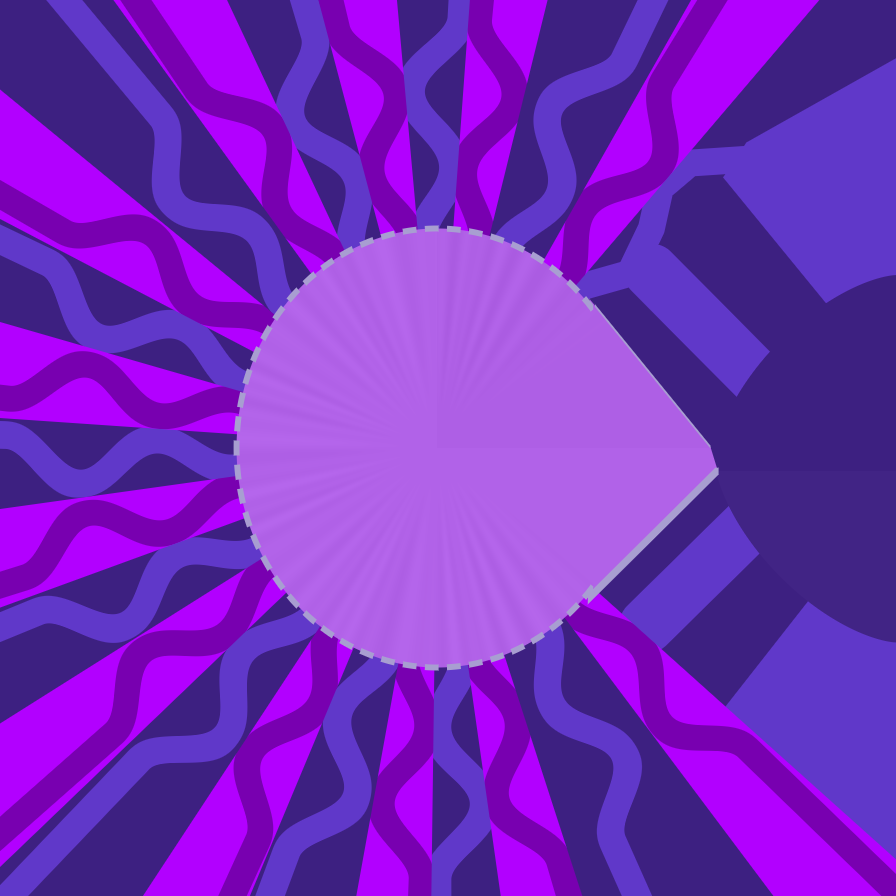
Give the GLSL for this background, as a Shadertoy shader.

```glsl
// A violet teardrop medallion ringed by magenta rays and wavy ribbons, beside a dark dome.

// Ray directions in degrees, counterclockwise from the right
const float rayAngle[12] = float[12](55.0, 81.0, 100.0, 120.5, 146.5, 170.0,
                                     194.0, 218.0, 242.0, 264.5, 283.0, 312.5);

float fill(float d) {
    return clamp(0.5 - d * iResolution.y, 0.0, 1.0);
}

// Signed distance to the line a-b, negative on its left side
float edge(vec2 p, vec2 a, vec2 b) {
    vec2 t = normalize(b - a);
    return dot(p - a, vec2(t.y, -t.x));
}

float segment(vec2 p, vec2 a, vec2 b) {
    vec2 ab = b - a;
    return length(p - a - ab * clamp(dot(p - a, ab) / dot(ab, ab), 0.0, 1.0));
}

float ellipse(vec2 q, vec2 radii) {
    float k = length(q / radii);
    return k * (k - 1.0) / max(length(q / (radii * radii)), 0.001);
}

// Rotates q so that x runs along the spoke and y across it
vec2 alongSpoke(vec2 q, float degrees) {
    float a = radians(degrees);
    return vec2(dot(q, vec2(cos(a), sin(a))), dot(q, vec2(-sin(a), cos(a))));
}

// Distance to a ribbon that swings about a spoke, then drifts outward
float ribbon(vec2 s, float swing) {
    float phase = 6.2832 * (min(s.x, 0.482) - 0.269) / 0.17;
    float offset = swing * s.x * sin(phase);
    float slope = swing * s.x * 37.0 * cos(phase);
    return max(abs(s.y - offset) / sqrt(1.0 + slope * slope), 0.1 - s.x);
}

void mainImage(out vec4 fragColor, in vec2 fragCoord) {
    vec2 p = fragCoord / iResolution.y;
    vec2 q = p - vec2(0.488, 0.5);
    vec3 indigo = vec3(0.24, 0.125, 0.505);
    vec3 blue = vec3(0.375, 0.22, 0.79);
    vec3 silver = vec3(0.66, 0.62, 0.82);
    vec3 col = indigo;

    // Blue panels and bands on the right
    float upperPanel = max(edge(p, vec2(1.0, 0.935), vec2(0.833, 0.841)),
                       max(edge(p, vec2(0.833, 0.841), vec2(0.807, 0.802)),
                           edge(p, vec2(0.807, 0.802), vec2(0.924, 0.659))));
    float lowerPanel = max(edge(p, vec2(0.905, 0.333), vec2(0.803, 0.203)),
                           edge(p, vec2(0.803, 0.203), vec2(0.83, 0.14)));
    float bands = min(segment(p, vec2(0.727, 0.697), vec2(0.85, 0.573)),
                      segment(p, vec2(0.722, 0.302), vec2(0.845, 0.423))) - 0.031;
    float hook = min(min(segment(p, vec2(0.65, 0.68), vec2(0.703, 0.695)),
                         segment(p, vec2(0.703, 0.695), vec2(0.727, 0.745))),
                     min(segment(p, vec2(0.727, 0.745), vec2(0.737, 0.79)),
                     min(segment(p, vec2(0.737, 0.79), vec2(0.77, 0.818)),
                         segment(p, vec2(0.77, 0.818), vec2(0.83, 0.822))))) - 0.015;
    col = mix(col, blue, fill(min(min(upperPanel, lowerPanel), min(bands, hook))));

    // Blue ribbons in the gaps between rays
    for (int i = 0; i < 11; i++) {
        vec2 s = alongSpoke(q, 0.5 * (rayAngle[i] + rayAngle[i + 1]));
        col = mix(col, blue, fill(ribbon(s, -0.065) - 0.0155));
    }

    // Magenta rays, each with a darker ribbon inside
    for (int i = 0; i < 12; i++) {
        vec2 s = alongSpoke(q, rayAngle[i]);
        float spread = radians(4.6 + 1.5 * abs(cos(radians(rayAngle[i]))));
        float ray = max(abs(s.y) - s.x * tan(spread), -s.x);
        vec3 rayColor = mix(vec3(0.7, 0.0, 1.0), vec3(0.47, 0.0, 0.69),
                            fill(ribbon(s, 0.06) - 0.0145));
        col = mix(col, rayColor, fill(ray));
    }

    // Dark dome at the right border
    vec2 d = abs(p - vec2(1.0, 0.488)) / vec2(0.203, 0.205);
    float dome = (pow(pow(d.x, 1.55) + pow(d.y, 1.55), 1.0 / 1.55) - 1.0) * 0.2;
    col = mix(col, indigo + 0.015 * step(p.y, 0.474), fill(dome));

    // Teardrop: an ellipse joined to a pointed right end
    vec2 radii = vec2(0.224, 0.245);
    float body = ellipse(q, radii);
    float lowerEdge = edge(p, vec2(0.658, 0.333), vec2(0.801, 0.475));
    float upperEdge = edge(p, vec2(0.793, 0.501), vec2(0.664, 0.659));
    float tip = max(max(lowerEdge, upperEdge),
                max(edge(p, vec2(0.801, 0.475), vec2(0.793, 0.501)), 0.658 - p.x));
    float angle = atan(q.y, q.x);
    float streaks = sin(angle * 31.0 + 3.0 * sin(angle * 5.0)) + sin(angle * 53.0 + 2.0 * sin(angle * 9.0));
    streaks *= smoothstep(0.5, 1.2, abs(angle)) * smoothstep(0.02, 0.15, length(q));
    vec3 violet = vec3(0.695, 0.385, 0.91) + 0.008 * streaks - 0.012 * step(0.0, q.y) * step(0.0, q.x);
    col = mix(col, violet, fill(min(body, tip)));

    // Dashed silver rim and the bright lines along the point
    float turn = atan(q.y / radii.y, q.x / radii.x);
    float dash = (abs(fract(turn * 57.0 / 6.2832) - 0.5) - 0.31) * 0.026;
    float rim = max(max(abs(body) - 0.0033, dash), p.x - 0.662);
    float lowerLine = max(abs(lowerEdge) - 0.004, max(0.656 - p.x, p.x - 0.802));
    float upperLine = max(abs(upperEdge) - 0.001, max(0.664 - p.x, p.x - 0.793));
    lowerLine = max(lowerLine, p.y - 0.478);
    upperLine = max(upperLine, 0.5 - p.y);
    col = mix(col, silver, fill(min(rim, min(lowerLine, upperLine))));

    fragColor = vec4(col, 1.0);
}
```
